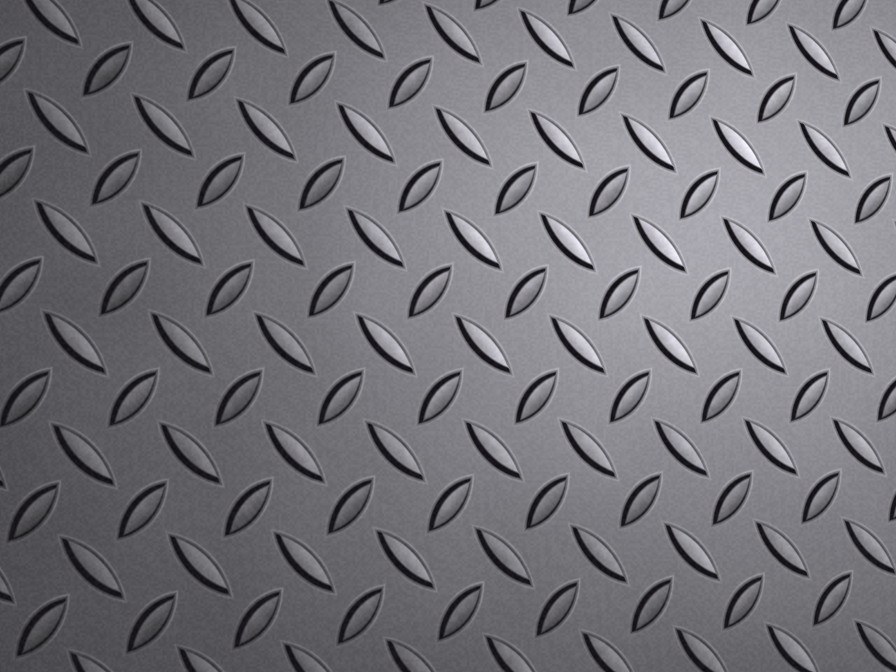
A Shadertoy shader for this texture:

```glsl
// Grey metal tread plate with alternating raised lens-shaped studs, seen at a slight tilt.

// Plate to canvas projection: columns are one step right, one step up, and the origin stud.
const mat3 PLATE_TO_CANVAS = mat3(
    0.16285, 0.00671, 0.01522,
   -0.01233, 0.16839, 0.00520,
    0.11110, 0.48960, 1.0);

// Stud sizes in units of one grid step; x is half length, y is half width
const vec2 FALLING_SIZE = vec2(0.365, 0.112);
const vec2 RISING_SIZE  = vec2(0.335, 0.108);
const vec2 FALLING_AXIS = vec2(0.69, -0.724);
const vec2 RISING_AXIS  = vec2(0.70, 0.714);
const vec2 FALLING_FACE_SHIFT = vec2(0.0, 0.027);
const vec2 RISING_FACE_SHIFT  = vec2(0.014, -0.017);
const vec2 FACE_INSET = vec2(0.040, 0.034);

// Width of the lip around each stud
const float LIP_OFFSET = 0.030;
const float LIP_WIDTH  = 0.011;

// Light and surface
const vec2 GLOW_CENTER = vec2(1.07, 0.68);
const vec2 GLOW_RADIUS = vec2(0.76, 0.62);
const float PLATE_DARK  = 0.29;
const float PLATE_LIGHT = 0.66;
const vec3 STEEL_TINT   = vec3(0.99, 0.985, 1.03);
const vec3 SHADOW_COLOR = vec3(0.085, 0.078, 0.095);
const float GRAIN_SCALE  = 300.0;
const float GRAIN_AMOUNT = 0.045;
const float MOTTLE_SCALE = 9.0;
const float MOTTLE_AMOUNT = 0.025;
const float STUD_VARIATION = 0.14;

float hash(vec2 p) {
    return fract(sin(dot(p, vec2(127.1, 311.7))) * 43758.5453);
}

float valueNoise(vec2 p) {
    vec2 cell = floor(p), f = fract(p);
    f = f * f * (3.0 - 2.0 * f);
    return mix(mix(hash(cell), hash(cell + vec2(1, 0)), f.x),
               mix(hash(cell + vec2(0, 1)), hash(cell + vec2(1, 1)), f.x), f.y);
}

// Signed distance to a lens made of two circular arcs, pointed along x
float lensDistance(vec2 p, vec2 size) {
    float radius = dot(size, size) / (2.0 * size.y);
    return length(vec2(p.x, abs(p.y) + radius - size.y)) - radius;
}

// Soft coverage of the inside of a shape
float inside(float d, float soft) {
    return 1.0 - smoothstep(-soft, soft, d);
}

// Lays one family of studs over the plate colour
vec3 addStuds(vec3 color, vec3 plate, vec2 grid, bool rising, float soft) {
    vec2 axis = rising ? RISING_AXIS : FALLING_AXIS;
    vec2 size = rising ? RISING_SIZE : FALLING_SIZE;
    vec2 faceShift = rising ? RISING_FACE_SHIFT : FALLING_FACE_SHIFT;
    vec2 faceTone = rising ? vec2(0.74, 1.08) : vec2(1.02, 1.32);

    // Local frame: x along the stud, y across it
    vec2 id = floor(grid + 0.5);
    vec2 offset = grid - id;
    vec2 local = vec2(dot(offset, axis), dot(offset, vec2(-axis.y, axis.x)));
    float seed = hash(id + (rising ? 37.0 : 5.0));

    // Contact shade and pale lip around the foot
    float d = lensDistance(local, size);
    color *= 1.0 - 0.28 * (1.0 - smoothstep(0.0, LIP_OFFSET, d));
    float lip = (d - LIP_OFFSET) / LIP_WIDTH;
    float lipLight = 0.6 + 0.4 * dot(normalize(offset + 1e-4), vec2(0.8, 0.6));
    color += 0.10 * lipLight * exp(-lip * lip);

    // Dark flank
    color = mix(color, SHADOW_COLOR, inside(d, soft));

    // Raised face with a soft sheen and slight wear
    vec2 faceSize = size - FACE_INSET;
    vec2 facePoint = local - faceShift;
    float face = lensDistance(facePoint, faceSize);
    float across = smoothstep(-faceSize.y, faceSize.y, facePoint.y);
    float tone = mix(faceTone.x, faceTone.y, across);
    tone += 0.12 * facePoint.x / faceSize.x;
    tone *= 1.0 + STUD_VARIATION * (seed - 0.5);
    tone += 0.10 * (valueNoise(grid * 14.0 + seed * 50.0) - 0.5);
    return mix(color, plate * tone + 0.02, inside(face, soft * 1.5));
}

void mainImage(out vec4 fragColor, in vec2 fragCoord) {
    vec2 canvas = fragCoord / iResolution.y;
    vec3 projected = inverse(PLATE_TO_CANVAS) * vec3(canvas, 1.0);
    vec2 grid = projected.xy / projected.z;
    float soft = max(0.010, 0.75 * length(fwidth(grid)) * 0.707);

    // Broad glow over the plate
    vec2 glow = (canvas - GLOW_CENTER) / GLOW_RADIUS;
    float light = mix(PLATE_DARK, PLATE_LIGHT, exp(-dot(glow, glow)));
    light += MOTTLE_AMOUNT * (valueNoise(canvas * MOTTLE_SCALE) - 0.5);
    vec3 plate = light * STEEL_TINT;

    // Falling studs on the grid points, rising studs at the cell centres
    vec3 color = addStuds(plate, plate, grid, false, soft);
    color = addStuds(color, plate, grid - vec2(0.5, -0.5), true, soft);

    // Fine grain
    color += GRAIN_AMOUNT * (valueNoise(canvas * GRAIN_SCALE) - 0.5);
    fragColor = vec4(clamp(color, 0.0, 1.0), 1.0);
}
```
